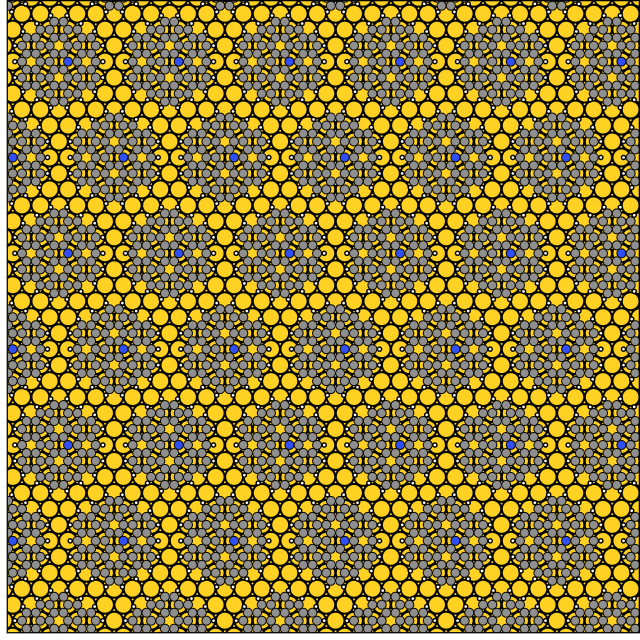
Reproduce this pattern procedurally as a WebGL 2 fragment shader.

```glsl
#version 300 es
precision highp float;

#define BOND 0.01441               // carbon spacing, the unit of length below
#define ORIGIN vec2(0.4378, 0.6042) // centre of one molecule
#define PERIOD 12.0                // molecule spacing in bonds
#define GOLD_RADIUS 0.86
#define CARBON_RADIUS 0.43
#define CARBON_RIM 0.54
#define HYDROGEN_RADIUS 0.14
#define HYDROGEN_RIM 0.30
#define MARGIN 0.0104
#define FRAME 0.002

uniform vec2 u_resolution;
out vec4 fragColor;

const float SQRT3 = 1.7320508;
const float SIXTY = 1.0471976;
const vec3 INK = vec3(0.02, 0.02, 0.015);
const vec3 GOLD = vec3(1.0, 0.82, 0.137);
const vec3 GREY = vec3(0.56);
const vec3 BLUE = vec3(0.19, 0.31, 0.97);
const vec3 WHITE = vec3(1.0);

// Offset from the nearest point of a triangular lattice with horizontal rows.
vec2 latticeOffset(vec2 p, float spacing) {
    vec2 cell = spacing * vec2(1.0, SQRT3);
    vec2 a = mod(p + 0.5 * cell, cell) - 0.5 * cell;
    vec2 b = mod(p, cell) - 0.5 * cell;
    return dot(a, a) < dot(b, b) ? a : b;
}

// Antialiased coverage of everything closer than radius.
float cover(float dist, float radius, float pixel) {
    return clamp((radius - dist) / pixel + 0.5, 0.0, 1.0);
}

// A carbon site is a lattice point inside the flake that is not a ring centre.
bool isCarbon(vec2 site) {
    bool ringCentre = length(latticeOffset(site.yx, SQRT3)) < 0.1;
    return !ringCentre && dot(site, site) < 19.5;
}

// Distance to the nearest carbon, whose position goes to nearest.
float carbonDistance(vec2 p, out vec2 nearest) {
    vec2 base = p - latticeOffset(p, 1.0);
    float best = 100.0;
    nearest = vec2(100.0);
    for (int k = 0; k < 7; k++) {
        float angle = SIXTY * float(k);
        vec2 site = base + (k == 6 ? vec2(0.0) : vec2(cos(angle), sin(angle)));
        float d = distance(p, site);
        if (isCarbon(site) && d < best) {
            best = d;
            nearest = site;
        }
    }
    return best;
}

// Close-packed top layer, with deeper layers showing through its hollows.
vec3 goldSurface(vec2 p, float pixel) {
    vec2 q = p - vec2(1.0, 0.0);
    vec2 hollow = vec2(1.0, 1.0 / SQRT3);
    float atom = length(latticeOffset(q, 2.0));
    float gap = min(length(latticeOffset(q - hollow, 2.0)),
                    length(latticeOffset(q + hollow, 2.0)));
    float fill = max(cover(atom, GOLD_RADIUS, pixel), cover(gap, 0.1, pixel));
    return mix(INK, GOLD, fill);
}

vec3 addMolecule(vec3 color, vec2 p, float pixel) {
    // Hydrogens: one folded twelfth of the rim holds two of them.
    float angle = abs(mod(atan(p.y, p.x) + 0.5 * SIXTY, SIXTY) - 0.5 * SIXTY);
    vec2 f = length(p) * vec2(cos(angle), sin(angle));
    vec2 h = vec2(f.x - 4.77, min(abs(f.y), abs(f.y - SQRT3)));
    float stick = length(vec2(h.x - clamp(h.x, -0.77, 0.0), h.y));
    color = mix(color, INK, cover(stick, 0.12, pixel));
    color = mix(color, INK, cover(length(h), HYDROGEN_RIM, pixel));
    color = mix(color, WHITE, cover(length(h), HYDROGEN_RADIUS, pixel));

    // Carbons, with one blue atom right of the centre.
    vec2 site;
    float d = carbonDistance(p, site);
    vec3 atomColor = distance(site, vec2(1.0, 0.0)) < 0.1 ? BLUE : GREY;
    color = mix(color, INK, cover(d, CARBON_RIM, pixel));
    return mix(color, atomColor, cover(d, CARBON_RADIUS, pixel));
}

void main() {
    float size = min(u_resolution.x, u_resolution.y);
    vec2 uv = gl_FragCoord.xy / size;
    vec2 extent = u_resolution / size;
    float pixel = 1.0 / (size * BOND);

    vec2 p = latticeOffset((uv - ORIGIN) / BOND, PERIOD);
    vec3 color = addMolecule(goldSurface(p, pixel), p, pixel);

    // Black frame and white margin at the left and bottom.
    vec2 inner = uv - MARGIN;
    vec2 outer = extent - uv;
    float corner = min(inner.x, inner.y);
    float edge = min(corner, min(outer.x, outer.y));
    color = mix(color, INK, cover(edge, FRAME, 1.0 / size));
    color = mix(color, WHITE, cover(corner, 0.0, 1.0 / size));
    fragColor = vec4(color, 1.0);
}
```
